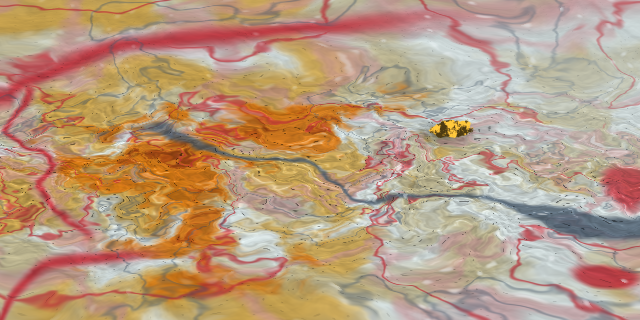
Reproduce this texture procedurally as a Shadertoy shader.

```glsl
// Marbled wet paint seen at a low angle with a shallow band of focus.
// Layered sines warp the pigments and veins; cellular noise adds relief,
// grains and glints. Fine detail fades away from the focus band.

const vec3 PALE   = vec3(0.78, 0.82, 0.82);
const vec3 OLIVE  = vec3(0.71, 0.68, 0.54);
const vec3 PINK   = vec3(0.74, 0.54, 0.56);
const vec3 OCHRE  = vec3(0.76, 0.60, 0.25);
const vec3 ORANGE = vec3(0.79, 0.43, 0.05);
const vec3 RUST   = vec3(0.56, 0.20, 0.06);
const vec3 RED    = vec3(0.72, 0.17, 0.21);
const vec3 SLATE  = vec3(0.27, 0.34, 0.41);
const vec3 GOLD   = vec3(0.86, 0.66, 0.20);
const vec3 GLINT  = vec3(0.95, 0.97, 0.98);

const float FOCUS_HEIGHT = 0.45;
const float FOCUS_DEPTH  = 0.33;
const float WARP         = 0.13;
const float RELIEF       = 0.55;
const vec2  FLAKE_CENTRE = vec2(1.41, 0.60);
const vec2  FLAKE_SIZE   = vec2(0.068, 0.032);

vec2 hash2(vec2 p) {
    return fract(sin(vec2(dot(p, vec2(127.1, 311.7)),
                          dot(p, vec2(269.5, 183.3)))) * 4375.85);
}

// Layered sines, about -1 to 1; low sharpness damps the fine layers
float flow(vec2 p, float sharp) {
    float sum = 0.0, amp = 0.5;
    for (int i = 0; i < 5; i++) {
        p = mat2(1.6, 1.2, -1.2, 1.6) * p + 1.7;
        sum += amp * sin(p.x + 1.7 * sin(p.y));
        amp *= mix(0.35, 0.62, sharp);
    }
    return sum;
}

// Cellular noise: distance to the nearest seed, and that seed's random value
vec2 cells(vec2 p) {
    vec2 cell = floor(p), nearest = vec2(9.0, 0.0);
    for (int y = -1; y <= 1; y++)
    for (int x = -1; x <= 1; x++) {
        vec2 id = cell + vec2(x, y);
        float d = length(id + hash2(id) - p);
        if (d < nearest.x) nearest = vec2(d, hash2(id + 37.0).x);
    }
    return nearest;
}

float height(vec2 p, float sharp) {
    return 0.5 * flow(p * 7.0, sharp) + 0.6 * sharp * cells(p * 22.0).x;
}

float band(float d, float width, float soft) {
    return 1.0 - smoothstep(max(width - soft, 0.0), width + soft, abs(d));
}

float blob(vec2 p, vec2 centre, vec2 size) {
    vec2 d = (p - centre) / size;
    return exp(-dot(d, d));
}

void mainImage(out vec4 fragColor, in vec2 fragCoord) {
    vec2 p = fragCoord / iResolution.y;
    p.x *= 2.0 * iResolution.y / iResolution.x;
    float offFocus = (p.y - FOCUS_HEIGHT) / FOCUS_DEPTH;
    float sharp = exp(-offFocus * offFocus);
    float soft = mix(0.025, 0.003, sharp);

    // Receding ground plane, folded by the flow
    vec2 ground = vec2((p.x - 1.0) * (1.0 + 0.4 * p.y), p.y * (1.8 + 0.7 * p.y));
    vec2 drift = vec2(flow(ground * 2.2, sharp), flow(ground * 2.2 + 7.0, sharp));
    vec2 q = ground + WARP * drift;
    vec2 v = p + drift * vec2(0.035, 0.022);

    // Pigment pools
    vec3 col = mix(PALE, OLIVE, smoothstep(-0.35, 0.6, flow(q * 3.0, sharp)));
    float left = 1.0 - smoothstep(0.5, 1.7, p.x);
    float ochre = flow(q * 2.6 + 3.0, sharp) + 0.65 * left - 0.35
                + 0.7 * blob(p, vec2(0.1, 1.0), vec2(0.6, 0.14))
                + 0.5 * blob(p, vec2(0.9, 0.38), vec2(0.25, 0.14));
    col = mix(col, OCHRE, 0.85 * smoothstep(0.1, 0.75, ochre));
    float pink = band(flow(q * 2.0 + 11.0, sharp) - 0.15, 0.12, 0.14);
    col = mix(col, PINK, 0.6 * pink);
    float heat = blob(v, vec2(0.45, 0.47), vec2(0.32, 0.14))
               + blob(v, vec2(0.9, 0.62), vec2(0.35, 0.09))
               + 0.8 * blob(v, vec2(0.65, 0.18), vec2(0.38, 0.16))
               + 0.5 * blob(v, vec2(1.35, 0.74), vec2(0.14, 0.09));
    float burn = heat + 0.45 * flow(q * 5.0 + 5.0, sharp);
    col = mix(col, ORANGE, 0.9 * smoothstep(0.45, 0.85, burn));
    float crust = flow(q * 9.0 + 2.0, sharp);
    col = mix(col, RUST, 0.7 * smoothstep(0.7, 1.1, burn) * smoothstep(0.0, 0.6, crust));

    // Broad red streams at the back and left, with pink halos
    float back = v.y - 0.82 - 0.088 * v.x + 0.12 * exp(-8.0 * max(v.x, 0.0));
    float side = v.x - 0.03 - 0.4 * (0.72 - v.y) - 0.045 * sin(28.0 * v.y);
    float front = v.y - 0.21 + 0.2 * exp(-14.0 * max(v.x, 0.0));
    float backFade = 1.0 - smoothstep(0.9, 1.7, p.x);
    float sideFade = smoothstep(0.22, 0.3, p.y) * (1.0 - smoothstep(0.7, 0.8, p.y));
    float frontFade = 1.0 - smoothstep(0.35, 0.55, p.x);
    float halo = max(band(back, 0.035, 0.045),
                 max(band(side, 0.02, 0.03) * sideFade, band(front, 0.02, 0.03) * frontFade));
    col = mix(col, PINK, 0.75 * halo);
    float red = max(band(back, 0.018, 0.026) * backFade,
                max(band(side, 0.011, soft + 0.006) * sideFade,
                    band(front, 0.012, soft + 0.006) * frontFade));
    red = max(red, smoothstep(0.5, 0.8, blob(v, vec2(1.95, 0.42), vec2(0.11, 0.1))
                                      + blob(v, vec2(1.9, 0.14), vec2(0.15, 0.06))));

    // Thin red and slate threads along contours of the flow
    float thread = flow(q * 1.9 + 19.0, sharp * 0.7);
    red = max(red, 0.8 * band(thread, 0.025, 0.02 + 2.0 * soft));
    col = mix(col, RED, 0.85 * red);
    float wisp = band(flow(q * 2.7 + 31.0, sharp) + 0.3, 0.02, 0.04 + 2.0 * soft);
    col = mix(col, SLATE, 0.4 * wisp);
    float river = v.y - 0.60 + 0.1 * smoothstep(0.45, 0.75, v.x)
                + 0.12 * smoothstep(0.95, 1.15, v.x) + 0.08 * smoothstep(1.5, 1.85, v.x);
    float riverWidth = 0.006 + 0.032 * smoothstep(1.5, 1.8, p.x)
                     + 0.014 * exp(-pow((p.x - 0.55) / 0.1, 2.0));
    col = mix(col, SLATE, 0.8 * band(river, riverWidth, soft + 0.004) * smoothstep(0.38, 0.5, p.x));

    // Wet relief, dark grains and highlights
    float light = height(q + vec2(0.004, 0.012), sharp) - height(q, sharp);
    col *= 1.0 + RELIEF * clamp(light, -0.6, 0.5);
    vec2 grain = cells(q * 45.0);
    col *= 1.0 - 0.5 * sharp * step(0.88, grain.y) * band(grain.x, 0.17, 0.08);
    float gloss = mix(0.3, 0.85, smoothstep(0.6, 1.6, p.x));
    col = mix(col, GLINT, gloss * smoothstep(0.17, 0.5, light));
    vec2 spot = cells(q * vec2(15.0, 11.0) + 4.0);
    float bokeh = step(0.8, spot.y) * band(spot.x, 0.2, 0.06 + 5.0 * soft);
    col = mix(col, GLINT, 0.6 * gloss * bokeh);
    col = mix(col, PALE, 0.45 * blob(p, vec2(1.9, 0.75), vec2(0.45, 0.25)));

    // Crumpled gold flake and its shadow
    vec2 f = (p - FLAKE_CENTRE) / FLAKE_SIZE;
    float edge = length(f) + 0.25 * flow(p * 22.0, 1.0);
    col *= 1.0 - 0.4 * blob(p, FLAKE_CENTRE - vec2(0.02, 0.015), FLAKE_SIZE);
    vec3 foil = mix(GOLD * 0.35, GOLD * 1.2, smoothstep(-0.4, 0.5, flow(p * 40.0, 1.0)));
    col = mix(col, foil, 1.0 - smoothstep(0.8, 0.95, edge));

    fragColor = vec4(clamp(col, 0.0, 1.0), 1.0);
}
```
